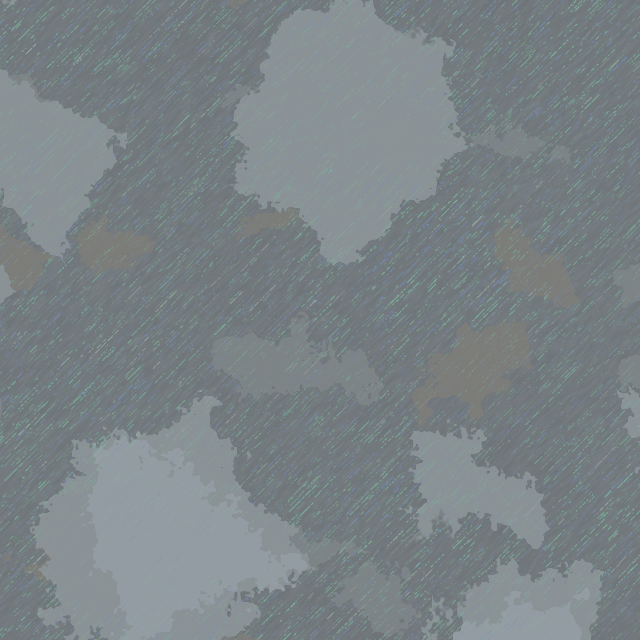
Write a WebGL 2 fragment shader that draws this texture.

```glsl
#version 300 es
precision highp float;

uniform vec2 u_resolution;
out vec4 outColor;

const float TAU = 6.2831853;

// Hash and noise
float hash(vec2 cell, float seed) {
  uvec3 h = uvec3(ivec3(vec3(floor(cell), seed)));
  h = h * 1664525u + 1013904223u;
  h.x += h.y * h.z; h.y += h.z * h.x; h.z += h.x * h.y;
  h ^= h >> 16u;
  h.x += h.y * h.z; h.y += h.z * h.x; h.z += h.x * h.y;
  return float(h.z >> 8u) / 16777216.0;
}

float noise(vec2 p, float seed) {
  vec2 i = floor(p), f = fract(p);
  f = f * f * (3.0 - 2.0 * f);
  return mix(mix(hash(i, seed), hash(i + vec2(1, 0), seed), f.x),
             mix(hash(i + vec2(0, 1), seed), hash(i + vec2(1, 1), seed), f.x), f.y);
}

float fbm(vec2 p, float seed) {
  float sum = 0.0, amp = 0.5, total = 0.0;
  for (int i = 0; i < 5; i++) {
    sum += amp * noise(p, seed + float(i));
    total += amp;
    amp *= 0.66;
    p = p * 2.03 + 7.3;
  }
  return sum / total;
}

// Distance-like measure of an irregular five-sided shape
float polygon(vec2 d, vec2 cell, float seed) {
  float edge = 0.0;
  for (int k = 0; k < 5; k++) {
    float s = seed + float(k);
    float angle = TAU * (float(k) + 0.8 * hash(cell, s)) / 5.0;
    float reach = mix(0.7, 1.3, hash(cell, s + 10.0));
    edge = max(edge, dot(d, vec2(cos(angle), sin(angle))) / reach);
  }
  return edge;
}

// Scattered patches: x is depth inside the nearest patch, y its random tone
vec2 patches(vec2 p, float cells, vec2 radius, float flatten, float seed) {
  vec2 q = p * cells, best = vec2(-1.0, 0.0);
  for (int y = -1; y <= 1; y++) {
    for (int x = -1; x <= 1; x++) {
      vec2 cell = floor(q) + vec2(x, y);
      vec2 center = cell + 0.15 + 0.7 * vec2(hash(cell, seed), hash(cell, seed + 1.0));
      float size = mix(radius.x, radius.y, hash(cell, seed + 2.0));
      float depth = size - polygon((q - center) * vec2(1.0, flatten), cell, seed + 4.0);
      if (depth > best.x) best = vec2(depth, hash(cell, seed + 3.0));
    }
  }
  return vec2(best.x / cells, best.y);
}

// Short broken dashes in rows: x is opacity, y picks the hue
vec2 dashes(vec2 along, float rowWidth, float cellLength, float halfWidth, float px, float seed) {
  float row = floor(along.y / rowWidth);
  float u = along.x / cellLength + hash(vec2(row, 3.0), seed);
  vec2 cell = vec2(floor(u), row);
  float span = mix(0.12, 0.9, pow(hash(cell, seed + 1.0), 1.7));
  float start = hash(cell, seed + 2.0) * (1.0 - span);
  float t = fract(u) - start;
  float ends = min(t, span - t) * cellLength;
  float side = abs(along.y - (row + 0.5) * rowWidth);
  float cover = clamp((halfWidth - side) / px + 0.5, 0.0, 1.0) * clamp(ends / px + 0.5, 0.0, 1.0);
  float broken = mix(0.2, 1.0, step(0.4, hash(vec2(along.x / 0.003, row), seed + 3.0)));
  float strength = mix(0.15, 1.0, pow(hash(cell, seed + 4.0), 1.8));
  return vec2(cover * broken * strength * step(0.25, hash(cell, seed + 5.0)), hash(cell, seed + 6.0));
}

void main() {
  vec2 p = gl_FragCoord.xy / u_resolution.y;
  float px = 1.0 / u_resolution.y;
  vec2 along = vec2(p.x + p.y, p.y - p.x) * 0.70711;

  // Ragged displacement and fine grit of every outline
  float roughness = noise(p * 4.0, 90.0);
  vec2 warp = (vec2(fbm(p * 11.0, 20.0), fbm(p * 11.0, 30.0)) - 0.5) * mix(0.07, 0.2, roughness);
  float grit = (noise(p * 190.0, 95.0) - 0.5) * mix(0.004, 0.022, roughness);

  // Dark ground with a faint slanted grain
  vec3 color = mix(vec3(0.438, 0.46, 0.472), vec3(0.455, 0.482, 0.499), fbm(p * 4.0, 40.0));
  color += 0.03 * (noise(along * vec2(50.0, 300.0), 50.0) - 0.5);

  // Small grey and brownish patches
  vec2 small = patches(p + warp, 4.2, vec2(0.04, 0.38), 1.5, 100.0);
  float smallMask = smoothstep(-px, px, small.x + grit);
  vec3 smallTone = mix(vec3(0.495, 0.52, 0.528), vec3(0.49, 0.487, 0.475), step(0.7, small.y));
  color = mix(color, smallTone, smallMask * 0.92);

  // Large light patches, cut by thin meandering cracks
  vec2 large = patches(p + warp * 1.1, 2.2, vec2(0.08, 0.41), 1.0, 200.0);
  float crack = abs(noise(p * 3.1 + warp * 4.0, 60.0) - 0.5) - 0.012;
  crack = max(crack, 0.5 - noise(p * 5.0, 70.0));
  float largeMask = smoothstep(-px, px, large.x + grit) * smoothstep(-px, 3.0 * px, crack);
  float inner = large.x - 0.045 - 0.2 * (fbm(p * 10.0, 80.0) - 0.5) + grit;
  float innerMask = smoothstep(-px, px, inner) * step(0.5, large.y);
  vec3 largeTone = mix(vec3(0.54, 0.573, 0.585), vec3(0.58, 0.612, 0.638), innerMask);
  color = mix(color, largeTone, largeMask);

  // Slanted green, blue and pale dashes, fainter over the patches
  float fade = 1.0 - 0.4 * smallMask - 0.4 * largeMask - 0.15 * largeMask * innerMask;
  fade = max(fade, 0.15) * mix(0.6, 1.1, noise(p * 5.0, 75.0));
  for (int i = 0; i < 3; i++) {
    float layer = float(i);
    vec2 dash = dashes(along + layer * 0.0019, 0.0041 + 0.0009 * layer, 0.035 + 0.02 * layer,
                       0.00075, px, 300.0 + 20.0 * layer);
    vec3 hue = dash.y < 0.52 ? vec3(0.48, 0.73, 0.62) : vec3(0.46, 0.55, 0.72);
    hue = mix(hue, vec3(0.62, 0.67, 0.65), step(0.9, dash.y));
    color = mix(color, hue, clamp(dash.x * fade, 0.0, 1.0));
  }

  outColor = vec4(color, 1.0);
}
```
